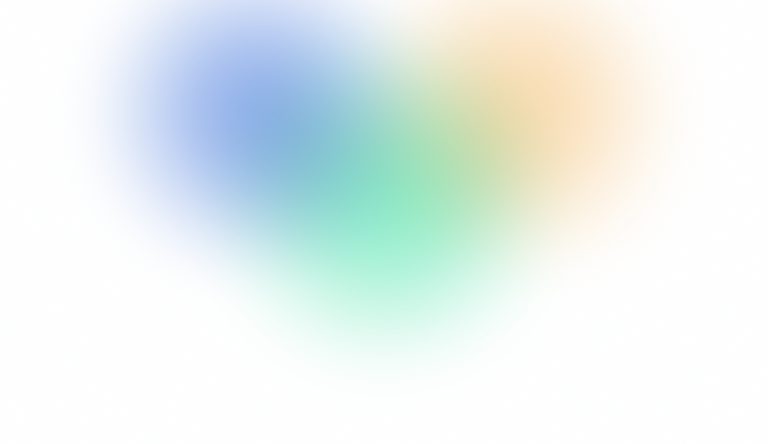
A WebGL 2 fragment shader for this background:

```glsl
#version 300 es
precision highp float;
// Three soft pastel glows, blue, orange and green, blended like ink on white.

#define PAPER vec3(0.996, 0.997, 0.997)
#define BLUE vec3(0.60, 0.71, 0.93)
#define ORANGE vec3(0.985, 0.87, 0.71)
#define GREEN vec3(0.59, 0.94, 0.81)
#define BLUE_POS vec2(-0.290, 0.750)
#define ORANGE_POS vec2(0.300, 0.750)
#define GREEN_POS vec2(0.000, 0.550)
#define SIDE_RADIUS 0.48
#define GREEN_RADIUS 0.50
#define FALLOFF 2.8
#define GRAIN 0.004

uniform vec2 u_resolution;
out vec4 fragColor;

// Sine-free hash, 0 to 1.
float hash(vec2 p) {
    vec3 q = fract(vec3(p.xyx) * 0.1031);
    q += dot(q, q.yzx + 33.33);
    return fract((q.x + q.y) * q.z);
}

// Smooth disc: 1 at the centre, fading to 0 at the radius.
float glow(vec2 p, vec2 centre, float radius) {
    vec2 d = (p - centre) / radius;
    return pow(max(1.0 - dot(d, d), 0.0), FALLOFF);
}

// Tint that light takes on after passing through a glow.
vec3 tint(vec3 ink, float amount) {
    return mix(vec3(1.0), ink, amount);
}

void main() {
    // Canvas heights as units, x measured from the middle.
    vec2 p = gl_FragCoord.xy / u_resolution.y;
    p.x -= 0.5 * u_resolution.x / u_resolution.y;

    // Overlapping inks multiply.
    vec3 color = PAPER;
    color *= tint(BLUE, glow(p, BLUE_POS, SIDE_RADIUS));
    color *= tint(ORANGE, glow(p, ORANGE_POS, SIDE_RADIUS));
    color *= tint(GREEN, glow(p, GREEN_POS, GREEN_RADIUS));

    // Fine grain hides banding in the slow gradients.
    color += (hash(gl_FragCoord.xy) - 0.5) * GRAIN;
    fragColor = vec4(clamp(color, 0.0, 1.0), 1.0);
}
```
